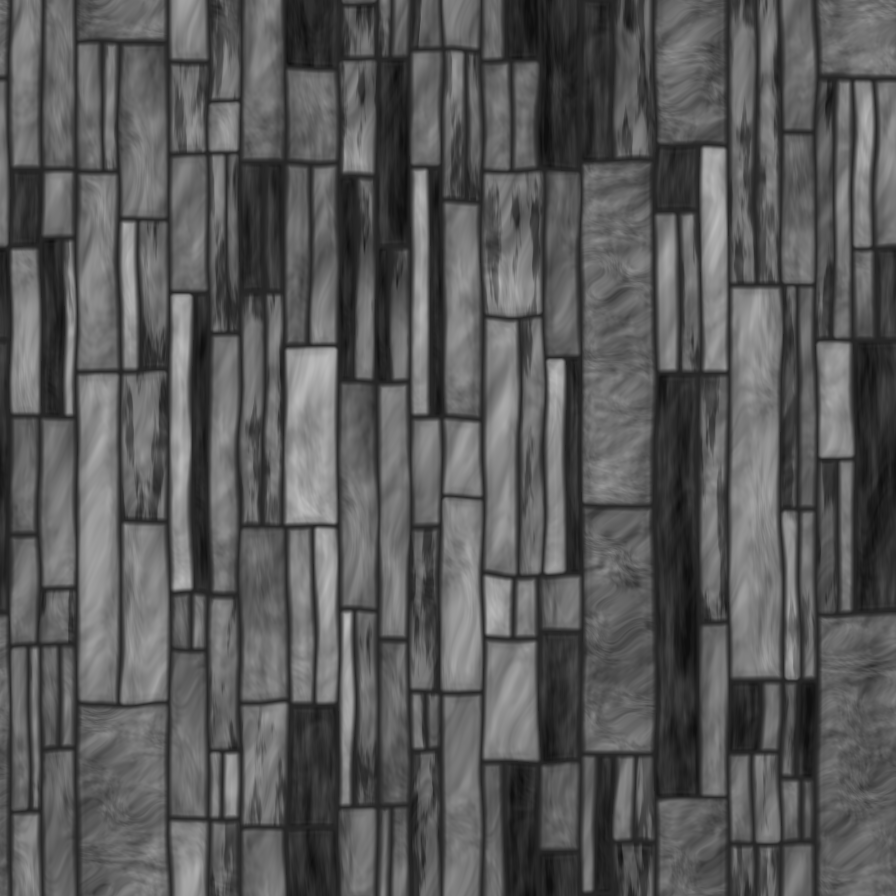
This texture is drawn by a Shadertoy shader. Its source:

```glsl
// Grey ledge-stone cladding: tall split stones packed in eleven jittered columns.
// Each column is cut into blocks, strips, pieces and slivers by hashed ratios;
// every stone then gets its own tone, chiselled relief, streaks and soft dark seam.

const float COLUMNS = 11.0;
const float BLOCKS = 3.0;

float hash(float n) { return fract(sin(n * 127.1 + 3.7) * 43758.5453); }
float hash2(vec2 p) { return fract(sin(dot(p, vec2(127.1, 311.7))) * 43758.5453); }

float noise(vec2 p) {
    vec2 i = floor(p), f = fract(p);
    f = f * f * (3.0 - 2.0 * f);
    return mix(mix(hash2(i), hash2(i + vec2(1, 0)), f.x),
               mix(hash2(i + vec2(0, 1)), hash2(i + vec2(1, 1)), f.x), f.y);
}

float fbm(vec2 p) {
    float sum = 0.0, amp = 0.5;
    for (int i = 0; i < 4; i++) {
        sum += amp * noise(p);
        p = mat2(1.9, 0.3, -0.3, 1.9) * p + 7.3;
        amp *= 0.55;
    }
    return sum;
}

// Jittered edge of cell i in a row of n repeating cells
float edge(float i, float n, float seed, float jitter) {
    return (i + jitter * (hash(mod(i, n) + seed) - 0.5)) / n;
}

// Returns low edge, high edge and wrapped index of the cell holding x
vec3 findCell(float x, float n, float seed, float jitter) {
    float i = floor(x * n);
    if (x < edge(i, n, seed, jitter)) i -= 1.0;
    else if (x >= edge(i + 1.0, n, seed, jitter)) i += 1.0;
    return vec3(edge(i, n, seed, jitter), edge(i + 1.0, n, seed, jitter), mod(i, n));
}

// Cuts the span at a ratio and keeps the side holding x
void cut(inout vec2 span, inout float seed, float x, float ratio) {
    float middle = mix(span.x, span.y, ratio);
    bool low = x < middle;
    if (low) span.y = middle; else span.x = middle;
    seed = hash(seed * 9.0 + (low ? 1.3 : 2.9));
}

void mainImage(out vec4 fragColor, in vec2 fragCoord) {
    vec2 p = fragCoord / iResolution.xy;

    // Slightly crooked outlines
    vec2 q = p + 0.005 * (vec2(noise(p * vec2(30, 14)), noise(p * 28.0 + 40.0)) - 0.5);

    // Columns, then blocks shifted differently in each column
    vec3 column = findCell(q.x, COLUMNS, 5.0, 0.4);
    q.y += hash(column.z + 31.0);
    vec3 block = findCell(q.y, BLOCKS, column.z * 7.0 + 60.0, 0.65);
    vec2 spanX = column.xy, spanY = block.xy;
    float seed = hash(column.z * 17.0 + block.z * 3.1 + 0.5);

    // Most blocks become two strips, cut again in length and sometimes in width
    bool whole = hash(seed + 0.21) < 0.14;
    if (!whole) {
        cut(spanX, seed, q.x, 0.36 + 0.24 * hash(column.z + 80.0) + 0.06 * hash(seed));
        if (hash(seed + 1.7) < 0.72) cut(spanY, seed, q.y, 0.22 + 0.56 * hash(seed + 2.3));
        if (spanX.y - spanX.x > 0.034 && hash(seed + 3.1) < 0.38)
            cut(spanX, seed, q.x, 0.38 + 0.24 * hash(seed + 4.9));
    }

    // Distance inward from the rounded outline of the stone
    vec2 halfSize = 0.5 * vec2(spanX.y - spanX.x, spanY.y - spanY.x);
    vec2 local = q - vec2(spanX.x, spanY.x) - halfSize;
    vec2 corner = abs(local) - halfSize + 0.006;
    float inside = 0.006 - length(max(corner, 0.0)) - min(max(corner.x, corner.y), 0.0);

    // Tone of the stone: mostly mid grey, a few pale or nearly black
    float kind = hash(seed + 5.3);
    bool dark = !whole && kind < 0.11;
    bool pale = !whole && kind > 0.87;
    float tone = mix(0.38, 0.53, hash(seed + 6.1));
    if (whole) tone = 0.40;
    if (dark) tone = 0.18;
    if (pale) tone = 0.64;

    // Chiselled relief lit from the upper left
    vec2 grain = local * (whole ? vec2(36, 48) : vec2(42, 17)) + seed * 90.0;
    grain += 1.6 * noise(grain * 0.7);
    float relief = fbm(grain) - fbm(grain + vec2(-0.2, 0.22));
    tone += relief * (dark ? 0.2 : 0.42);
    tone += 0.16 * (noise(local * vec2(24, 11) + seed * 50.0) - 0.5) * (dark ? 0.4 : 1.0);

    // Vertical streaks: stains on some stones, fibres on the dark ones
    float streak = fbm(local * vec2(95, 14) + seed * 70.0);
    if (dark) tone += 0.30 * (streak - 0.52);
    else if (!whole && hash(seed + 7.7) < 0.38) tone -= 0.2 * smoothstep(0.47, 0.68, streak);

    // Pale worn rim, wide shade, and a seam of varying width
    float rim = smoothstep(0.003, 0.006, inside) * (1.0 - smoothstep(0.006, 0.010, inside));
    tone += 0.035 * rim;
    tone *= mix(0.76, 1.0, smoothstep(0.0, 0.015, inside));
    float seamWidth = mix(0.003, 0.008, noise(p * 17.0 + seed * 20.0));
    tone = mix(0.15, tone, smoothstep(-0.001, seamWidth, inside));

    fragColor = vec4(vec3(clamp(tone, 0.06, 0.8)), 1.0);
}
```
